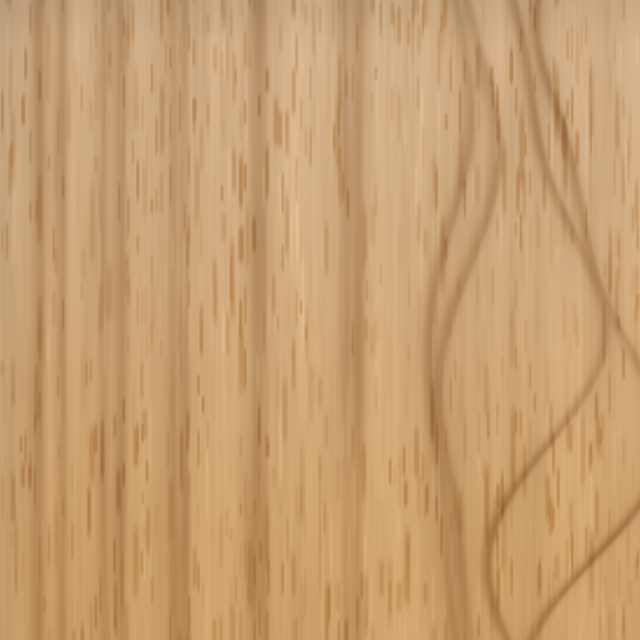
Reproduce this texture procedurally as a WebGL 1 fragment shader.

```glsl
precision highp float;
// Pale planed wood: vertical growth lines that sway to the right, with short brown pore flecks.
uniform vec2 u_resolution;

float hash(vec2 p) {
  return fract(sin(dot(p, vec2(127.1, 311.7))) * 43758.545);
}

vec2 gradient(vec2 cell) {
  float angle = 6.2832 * hash(cell);
  return vec2(cos(angle), sin(angle));
}

float gradientNoise(vec2 p) {
  vec2 i = floor(p), f = fract(p);
  vec2 u = f * f * f * (f * (f * 6.0 - 15.0) + 10.0);
  vec2 e = vec2(1.0, 0.0);
  float low = mix(dot(gradient(i), f), dot(gradient(i + e), f - e), u.x);
  float high = mix(dot(gradient(i + e.yx), f - e.yx), dot(gradient(i + 1.0), f - 1.0), u.x);
  return mix(low, high, u.y);
}

// One soft growth line; its right flank is steeper than its left
float growthLine(vec2 p, float center, float width) {
  float amount = 0.09 * smoothstep(0.55, 0.95, center);
  float phase = 2.2 + 13.8 * (center - 0.69);
  float sway = sin(6.3 * p.y + phase) + 0.35 * sin(12.0 * p.y + 2.0 * phase);
  float d = p.x - center - amount * sway;
  d -= 0.004 * gradientNoise(vec2(center * 40.0, p.y * 3.0));
  float w = width * mix(1.3, 0.8, smoothstep(-width, width, d));
  return exp(-d * d / (w * w));
}

// Pairs of lines, tightest around the strong band left of the middle
float growthLines(vec2 p) {
  float shade = 0.0;
  for (int k = 0; k < 7; k++) {
    float i = float(k);
    float center = 0.08 + 0.135 * i - 0.08 * sin(0.5236 * i);
    float gap = 0.006 + 0.004 * abs(i - 3.0) + 0.02 * step(5.5, i);
    float fade = 1.0 + 0.7 * gradientNoise(vec2(i * 1.7 + 0.3, p.y * 3.0));
    for (int s = 0; s < 2; s++) {
      float side = float(s) * 2.0 - 1.0;
      float r = hash(vec2(i + 2.0, side + 5.0));
      float strength = 0.38 + 0.2 * r + 0.15 * smoothstep(0.6, 0.9, center);
      float line = growthLine(p, center + side * gap, 0.007 + 0.004 * r);
      float halo = growthLine(p, center + side * gap, 0.028);
      shade += (1.0 - shade) * clamp(fade * (strength * line + 0.09 * halo), 0.0, 1.0);
    }
  }
  return shade;
}

// Short upright dashes, one at most in each cell of a staggered grid
float flecks(vec2 p, vec2 cells, float seed) {
  vec2 q = p * cells;
  q.y += 7.0 * hash(vec2(floor(q.x), seed));
  vec2 id = floor(q), f = fract(q) - 0.5;
  float halfLength = 0.15 + 0.33 * hash(id + seed + 3.7);
  float across = 1.0 - smoothstep(0.08, 0.5, abs(f.x));
  float along = 1.0 - smoothstep(halfLength * 0.45, halfLength, abs(f.y));
  return smoothstep(0.66, 1.0, hash(id + seed)) * across * along;
}

void main() {
  vec2 p = gl_FragCoord.xy / u_resolution;

  // Base tone: warm at the foot, paler and greyer at the top
  vec3 color = mix(vec3(0.805, 0.635, 0.425), vec3(0.825, 0.69, 0.54), smoothstep(0.0, 1.0, p.y));
  color *= 1.0 - 0.05 * smoothstep(0.92, 1.0, p.y) - 0.07 * (1.0 - smoothstep(0.0, 0.07, p.x));

  // Broad and fine fibres
  float fibre = 0.07 * gradientNoise(p * vec2(11.0, 0.8) + 4.3);
  fibre += 0.05 * gradientNoise(p * vec2(48.0, 1.6) + 9.1);
  fibre += 0.04 * gradientNoise(p * vec2(150.0, 4.0) + 2.7);
  color *= 1.0 + fibre * vec3(0.8, 1.0, 1.3);

  // Growth lines
  color *= mix(vec3(1.0), vec3(0.80, 0.73, 0.64), growthLines(p));

  // Dark pores gather in patches; a few pale dashes lie between them
  float patches = 0.75 + 0.9 * gradientNoise(p * vec2(9.0, 3.0) + 17.0);
  float pores = flecks(p, vec2(97.0, 7.0), 1.3) + flecks(p, vec2(137.0, 10.0), 5.9);
  pores += 0.9 * flecks(p, vec2(73.0, 5.5), 8.2);
  color *= mix(vec3(1.0), vec3(0.89, 0.81, 0.69), clamp(pores * patches, 0.0, 1.0));
  color += vec3(0.03, 0.035, 0.035) * flecks(p, vec2(113.0, 5.0), 12.4);

  gl_FragColor = vec4(color, 1.0);
}
```
